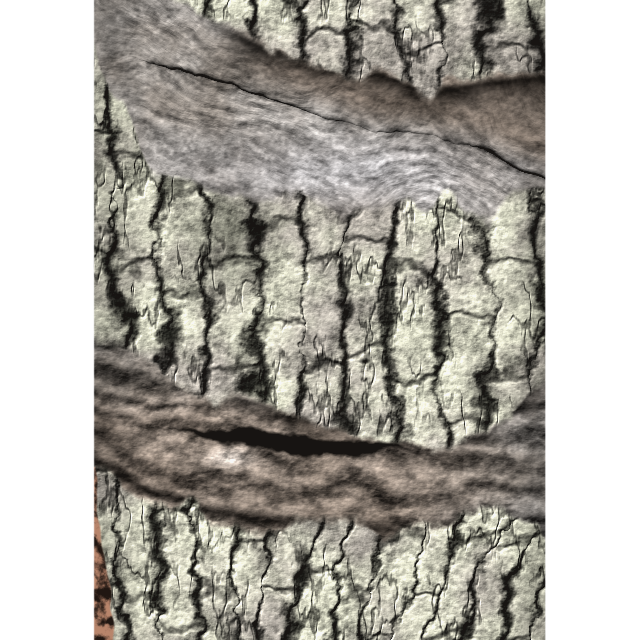
Write a WebGL 2 fragment shader that draws this texture.

```glsl
#version 300 es
precision highp float;
// Weathered tree bark on a white page: three tiers of cracked plates split by
// healed bands, a dark gash and folded lips. A height field of warped columns
// and value noise is lit by its slope and darkened by its depth.
uniform vec2 u_resolution;
out vec4 outColor;

#define PAGE_LEFT .147
#define PAGE_RIGHT .852
#define PLATE_WIDTH .0725
#define PLATE_START .255
#define PLATE_LENGTH .17
#define RAGGED .045
#define LIGHT_STEP vec2(-.001, .0016)
#define RELIEF 1.7
#define CONTRAST 1.12

// Heights of the main contours at nine even steps across the trunk.
const float TOP_EDGE[9] = float[](1.03, 1.05, .965, .925, .9, .885, .855, .87, .88);
const float CREASE[9] = float[](.93, .9, .876, .854, .82, .795, .788, .763, .72);
const float MID_TOP[9] = float[](.93, .735, .705, .7, .69, .665, .69, .665, .7);
const float MID_BASE[9] = float[](.48, .425, .392, .365, .335, .32, .297, .32, .41);
const float GASH[9] = float[](.36, .328, .322, .312, .298, .304, .297, .29, .28);
const float LOW_TOP[9] = float[](.277, .23, .2, .187, .172, .173, .172, .19, .165);

float contour(float x, float k[9]) {
  float t = clamp((x - PAGE_LEFT) / (PAGE_RIGHT - PAGE_LEFT), 0., .999) * 8.;
  int i = int(t);
  return mix(k[i], k[i + 1], fract(t));
}

float hash(vec2 p) {
  vec3 q = fract(p.xyx * .1031);
  q += dot(q, q.yzx + 33.33);
  return fract((q.x + q.y) * q.z);
}

float noise(vec2 p) {
  vec2 i = floor(p), f = fract(p);
  f = f * f * (3. - 2. * f);
  return mix(mix(hash(i), hash(i + vec2(1, 0)), f.x),
             mix(hash(i + vec2(0, 1)), hash(i + 1.), f.x), f.y);
}

float fbm(vec2 p) {
  float sum = 0., amp = .533;
  for (int i = 0; i < 4; i++) {
    sum += amp * noise(p);
    p = mat2(1.6, 1.2, -1.2, 1.6) * p + 7.3;
    amp *= .5;
  }
  return sum;
}

// Coverage of the three tiers of plates.
float plateCover(vec2 p) {
  float y = p.y + RAGGED * (noise(p * vec2(30, 5)) - .5) + .024 * (fbm(p * 50.) - .5);
  float top = y - contour(p.x, TOP_EDGE);
  float mid = min(y - contour(p.x, MID_BASE), contour(p.x, MID_TOP) - y);
  float low = contour(p.x, LOW_TOP) - y;
  return smoothstep(-.007, .01, max(top, max(mid, low)));
}

// Rugged columns: grooves of changing width, cross cracks and faint splits.
float plates(vec2 p, float low) {
  float x = p.x - low * .8 * (p.x - .28) * (p.y - .1);
  x += .062 * (fbm(p * vec2(14, 10)) - .5) + .026 * (fbm(p * 46.) - .5);
  float u = (x - PLATE_START) / mix(PLATE_WIDTH, .056, low);
  float rim = .5 - abs(fract(u) - .5);
  float gap = noise(vec2(floor(u + .5) * 7.3, p.y * 13.));
  float column = smoothstep(-.04, mix(.06, .34, gap), rim + .12 * (fbm(p * 60.) - .5));
  column = mix(column, 1., .35 * smoothstep(.6, .1, gap));
  float v = p.y / PLATE_LENGTH + hash(vec2(floor(u), 17)) + .34 * fbm(p * 22.);
  float ledge = smoothstep(0., .06, .5 - abs(fract(v) - .5));
  float faint = smoothstep(.35, .65, noise(p * 17.));
  float split = smoothstep(0., .07, abs(fbm(p * vec2(38, 15) + 5.) - .45));
  float rough = .3 + .75 * fbm(p * vec2(44, 30)) + .42 * fbm(p * vec2(120, 150));
  return column * mix(.5, 1., ledge) * mix(1., split, .45 * faint) * rough;
}

// Healed wood: flowing grain above, rolling folds around the gash below.
float healed(vec2 p) {
  if (p.y > .5) {
    float rise = p.y - contour(p.x, CREASE) + .02 * (fbm(p * 20.) - .5);
    float grain = fbm(vec2(p.x * 34., rise * 80. + 7. * noise(p * 9.)));
    float seam = exp(-abs(rise) / .0032) * smoothstep(.17, .3, p.x);
    return .38 + .45 * grain - .6 * seam * mix(.35, 1., smoothstep(.3, .6, noise(p * 14.)));
  }
  float base = contour(p.x, LOW_TOP);
  float t = (p.y - base) / (contour(p.x, GASH) - base);
  float fold = .5 + .5 * sin(t * 14. + 9. * fbm(p * vec2(11, 15)));
  return .14 + .26 * fold + .52 * fbm(p * vec2(42, 70));
}

float height(vec2 p) {
  float h = mix(healed(p), .08 + .74 * plates(p, step(p.y, .285)), plateCover(p));
  return h + .22 * (fbm(p * vec2(90, 115)) - .5);
}

// Soft shade beyond a contour.
float under(float drop, float reach) {
  return smoothstep(-.014, .004, drop) * exp(-max(drop, 0.) / reach);
}

float glow(vec2 d) { return exp(-dot(d, d)); }

void main() {
  vec2 p = gl_FragCoord.xy / u_resolution;
  float px = 1. / u_resolution.x;
  float cover = plateCover(p), h = height(p);
  float slope = h - height(p + LIGHT_STEP);

  // Wood colours: green grey plates, mauve grey bands, brown hollows.
  float patchy = smoothstep(.25, .75, fbm(p * 12.));
  vec3 plate = mix(vec3(.62, .6, .57), vec3(.76, .76, .69), patchy);
  vec3 wood = mix(vec3(.58, .55, .52), vec3(.7, .68, .66), patchy);
  wood = mix(wood, vec3(.86, .86, .88), .6 * glow((p - vec2(.55, .73)) * vec2(4, 16)));
  float brown = smoothstep(0., .05, p.y - contour(p.x, CREASE)) * smoothstep(.33, .48, p.x);
  brown = max(brown, smoothstep(.42, .34, p.y) * smoothstep(.85, .6, p.x));
  wood = mix(wood, vec3(.6, .54, .49), .75 * brown);
  wood += .4 * glow((p - vec2(.36, .285)) * vec2(32, 70));

  // Depth, slope light and fine speckle.
  float light = mix(.2, 1.22, smoothstep(.02, .95, h)) + RELIEF * slope;
  light *= .9 + .2 * noise(p * 190.);
  light *= 1. - .22 * smoothstep(.77, .85, p.x) - .2 * smoothstep(.25, .16, p.x);
  light *= 1. - .35 * glow((p - vec2(.36, .63)) * vec2(16, 13));

  // Shade around the plate tiers.
  float shade = .75 * under(contour(p.x, TOP_EDGE) - p.y, .025) * smoothstep(.3, .4, p.x);
  shade = max(shade, .5 * under(contour(p.x, MID_BASE) - p.y, .012) * smoothstep(.25, .4, p.x));
  shade = max(shade, .5 * under(p.y - contour(p.x, LOW_TOP), .012));
  light *= 1. - shade * (1. - cover);

  // Tapered gash and the small hole between plates.
  float wobble = .02 * (fbm(p * 34.) - .5);
  float taper = smoothstep(.2, .42, p.x) * smoothstep(.7, .5, p.x);
  float gash = abs(p.y - contour(p.x, GASH) + wobble) - .0185 * taper + .005;
  float hole = length((p - vec2(.57, .435)) * vec2(1, 1.3)) - .011 + 1.6 * wobble;
  light *= 1. - .85 * smoothstep(.005, -.005, min(gash, hole));
  vec3 color = (mix(wood, plate, cover) * light - .5) * CONTRAST + .5;
  color = max(color, vec3(.09, .08, .07));

  // Leaf litter beside the foot of the trunk.
  float side = .149 + .028 * smoothstep(.27, 0., p.y) + .008 * (noise(p * 40.) - .5);
  vec3 litter = mix(vec3(.13, .09, .07), vec3(.72, .52, .42), smoothstep(.35, .7, fbm(p * 70.)));
  color = mix(color, litter, smoothstep(side + .002, side - .002, p.x) * step(p.y, .27));

  // White page margins.
  float page = smoothstep(-px, px, min(p.x - PAGE_LEFT, PAGE_RIGHT - p.x));
  outColor = vec4(mix(vec3(1), clamp(color, 0., .97), page), 1);
}
```
